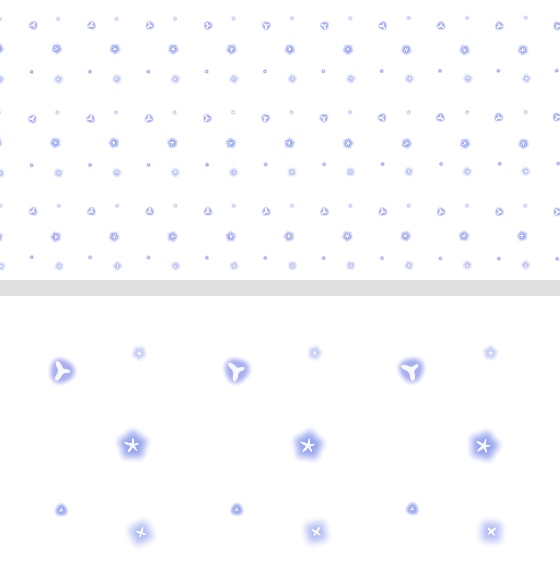
Top: the whole. Bottom: its middle third, enlarged.
This pattern is drawn by a WebGL 2 fragment shader. Its source:

```glsl
#version 300 es
precision highp float;

uniform vec2 u_resolution;
out vec4 fragColor;

vec3 hash3(vec2 seed) {
    vec3 q = fract(seed.xyx * vec3(0.1031, 0.1030, 0.0973) + 0.137);
    q += dot(q, q.yxz + 33.33);
    return fract((q.xxy + q.yzz) * q.zyx);
}

// Soft blue bead with a white star, repeated on the lattice around home
vec3 bead(vec3 color, vec2 p, vec2 home, float radius, float solid,
          float strength, float starSize, float points, float id) {
    vec2 pitch = vec2(0.625, 1.0);
    vec2 cell = floor((p - home) / pitch + 0.5);

    // Position, spin and tint change slowly along each row
    vec2 rowSeed = vec2(cell.y * 7.0 + 3.0, id * 13.0 + 5.0);
    vec3 drift = mix(hash3(rowSeed), hash3(rowSeed + 41.0), cell.x / 9.0) - 0.5;
    vec2 q = p - home - cell * pitch - drift.xy * 0.024;
    float dist = length(q);
    float angle = atan(q.y, q.x + 1e-6) + drift.z * 5.0 + id;

    // Glow with a slightly lobed outline
    float rim = radius * (1.0 + 0.06 * cos(points * angle));
    float glow = strength * (1.0 - smoothstep(solid * rim, rim, dist));

    // Pointed star with uneven arms
    float arm = pow(0.5 + 0.5 * cos(points * angle), 2.5);
    float reach = starSize * (0.35 + 0.65 * arm) * (1.0 + 0.18 * cos(angle + id));
    float soft = max(1.5 / u_resolution.y, 0.003);
    float star = 1.0 - smoothstep(reach - soft, reach + soft, dist);

    vec3 ink = mix(vec3(0.60, 0.66, 0.94), vec3(0.68, 0.66, 0.93),
                   clamp(0.25 + drift.z, 0.0, 1.0));
    return mix(color, ink, glow * (1.0 - 0.92 * star));
}

void main() {
    // Three rows fill the height
    vec2 p = gl_FragCoord.xy / u_resolution.y * 3.0;
    vec3 color = vec3(1.0);

    // Medium three-armed, large, pale, small faint and tiny beads
    color = bead(color, p, vec2(0.350, 0.734), 0.058, 0.45, 0.92, 0.036, 3.0, 1.0);
    color = bead(color, p, vec2(0.605, 0.470), 0.070, 0.28, 1.00, 0.027, 5.0, 2.0);
    color = bead(color, p, vec2(0.633, 0.156), 0.064, 0.08, 0.78, 0.019, 4.0, 3.0);
    color = bead(color, p, vec2(0.625, 0.805), 0.033, 0.25, 0.58, 0.009, 5.0, 4.0);
    color = bead(color, p, vec2(0.348, 0.238), 0.029, 0.35, 0.95, 0.008, 3.0, 5.0);

    fragColor = vec4(color, 1.0);
}
```
